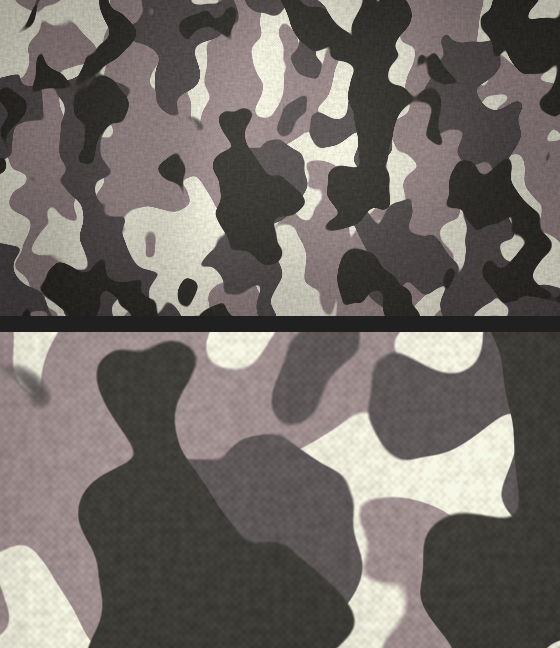
Top: the whole. Bottom: its middle third, enlarged.
Write a Shadertoy shader that draws this texture.

```glsl
const vec3 MAUVE = vec3(0.53, 0.465, 0.47);
const vec3 CREAM = vec3(0.85, 0.845, 0.78);
const vec3 GREY  = vec3(0.275, 0.25, 0.255);
const vec3 BLACK = vec3(0.15, 0.145, 0.13);

vec2 hash22(vec2 p) {
    vec3 q = fract(p.xyx * vec3(0.1031, 0.1030, 0.0973));
    q += dot(q, q.yzx + 33.33);
    return fract((q.xx + q.yz) * q.zy);
}

float cornerSlope(vec2 cell, vec2 corner, vec2 f) {
    vec2 slope = normalize(hash22(cell + corner) - 0.5001);
    return dot(slope, f - corner);
}

// Gradient noise with quintic blending, centred on zero
float noise(vec2 p) {
    vec2 i = floor(p), f = p - i;
    vec2 u = f * f * f * (f * (f * 6.0 - 15.0) + 10.0);
    float low  = mix(cornerSlope(i, vec2(0, 0), f), cornerSlope(i, vec2(1, 0), f), u.x);
    float high = mix(cornerSlope(i, vec2(0, 1), f), cornerSlope(i, vec2(1, 1), f), u.x);
    return mix(low, high, u.y);
}

// Tall patches with rounded lobes along their outline
float patchField(vec2 p, vec2 seed) {
    vec2 bend = vec2(noise(p * 9.0 + seed.yx), noise(p * 8.0 - seed + 90.0));
    p += 0.06 * bend;
    float body  = noise(p * vec2(4.3, 2.3) + seed);
    float lobes = noise(p * vec2(9.5, 7.5) + seed + 57.0);
    return body + 0.6 * lobes;
}

float coverage(float field, float threshold, float softness) {
    return smoothstep(-softness, softness, field - threshold);
}

// Crossed threads with uneven thickness
float weave(vec2 p, float pitch) {
    vec2 phase = 6.2832 * p / pitch;
    float grid = sin(phase.x) * sin(phase.y);
    float threads = noise(p * vec2(55, 150)) + noise(p * vec2(150, 55) + 31.0);
    return 0.35 * grid + threads;
}

void mainImage(out vec4 fragColor, in vec2 fragCoord) {
    vec2 p = fragCoord / iResolution.y;
    float aspect = iResolution.x / iResolution.y;
    float softness = max(0.012, 3.5 / iResolution.y);

    // Printed layers, from the base cloth upwards
    float blackField = patchField(p, vec2(13.4, 41.7));
    float greyField  = patchField(p, vec2(72.1, 8.3)) + 0.35 * blackField;
    float creamField = patchField(p, vec2(27.6, 63.2));
    vec3 color = mix(MAUVE, CREAM, coverage(creamField, 0.03, softness));
    color = mix(color, GREY, coverage(greyField, 0.12, softness));
    color = mix(color, BLACK, coverage(blackField, 0.165, softness));

    // Cloth texture and soft creases
    float thread = weave(p, 0.0085);
    color *= 1.0 + 0.06 * thread;
    color += 0.02 * thread;
    color *= 1.0 + 0.14 * noise(vec2(p.x * 2.2 - p.y, p.x + p.y) * 1.5 + 5.0);

    // Bright centre with a pale haze, falling off to the edges
    vec2 fromLight = (p - vec2(0.52 * aspect, 0.55)) * vec2(0.9, 1.1);
    float glow = exp(-2.5 * dot(fromLight, fromLight));
    color = color * mix(0.76, 1.0, glow) + 0.1 * glow * vec3(1.0, 1.0, 0.96);

    fragColor = vec4(min(color, vec3(0.96, 0.97, 0.91)), 1.0);
}
```
